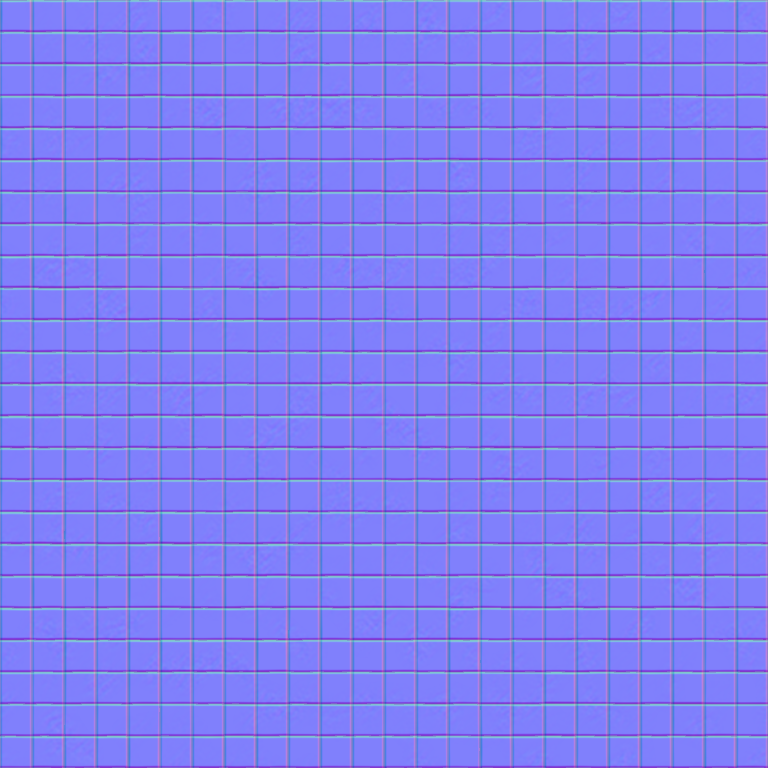
Write a Shadertoy shader that draws this texture map.

```glsl
// Tangent-space normal map of a 24 by 24 grid of bevelled square tiles with faintly worn faces.

vec2 hash2(vec2 p) {
    vec3 q = fract(p.xyx * vec3(0.1031, 0.1030, 0.0973));
    q += dot(q, q.yzx + 33.33);
    return fract((q.xx + q.yz) * q.zy);
}

float gradientNoise(vec2 p) {
    vec2 i = floor(p), f = fract(p);
    vec2 u = f * f * f * (f * (f * 6.0 - 15.0) + 10.0);
    float a = dot(hash2(i) * 2.0 - 1.0, f);
    float b = dot(hash2(i + vec2(1, 0)) * 2.0 - 1.0, f - vec2(1, 0));
    float c = dot(hash2(i + vec2(0, 1)) * 2.0 - 1.0, f - vec2(0, 1));
    float d = dot(hash2(i + 1.0) * 2.0 - 1.0, f - 1.0);
    return mix(mix(a, b, u.x), mix(c, d, u.x), u.y);
}

// Outward slope of the tile rim: negative at left and bottom, positive at right and top.
vec2 bevelSlope(vec2 p) {
    vec2 local = fract(p), vary = hash2(floor(p) + 7.0);
    vec2 rim = 0.5 - abs(local - 0.5);
    vec2 width = vec2(0.055, 0.066) * (0.9 + 0.2 * vary);
    vec2 profile = 1.0 - smoothstep(width * 0.5, width, rim);
    return sign(local - 0.5) * profile * vec2(1.5, 1.35) * (0.88 + 0.24 * vary.x);
}

// Shallow diagonal scuffs, gathered in patches.
float wearHeight(vec2 p) {
    vec2 streak = vec2(p.x + p.y, 2.2 * (p.y - p.x));
    return gradientNoise(streak * 1.7) + 0.4 * gradientNoise(p * 7.0 + 19.0);
}

void mainImage(out vec4 fragColor, in vec2 fragCoord) {
    vec2 grid = 24.0 / iResolution.xy;
    vec2 p = fragCoord * grid;

    // Slight unevenness of the joints
    vec2 wobble = 0.014 * vec2(gradientNoise(p * 1.3 + 3.0), gradientNoise(p * 1.3 + 41.0));

    // Face wear as a height gradient
    float h = wearHeight(p);
    vec2 wear = vec2(wearHeight(p + vec2(0.05, 0)), wearHeight(p + vec2(0, 0.05))) - h;
    wear *= 0.25 * smoothstep(-0.1, 0.4, gradientNoise(p * 0.8 + 60.0));

    // Average the encoded normal over a soft footprint, wider across the upright joints
    vec2 footprint = max(grid, vec2(0.09, 0.064));
    vec3 colour = vec3(0);
    for (int j = 0; j < 6; j++) {
        for (int i = 0; i < 6; i++) {
            vec2 offset = (vec2(i, j) - 2.5) / 6.0 * footprint;
            vec2 slope = bevelSlope(p + wobble + offset) + wear;
            colour += 0.5 + 0.5 * normalize(vec3(slope, 1));
        }
    }
    fragColor = vec4(colour / 36.0 * vec3(1, 1, 0.99), 1);
}
```
